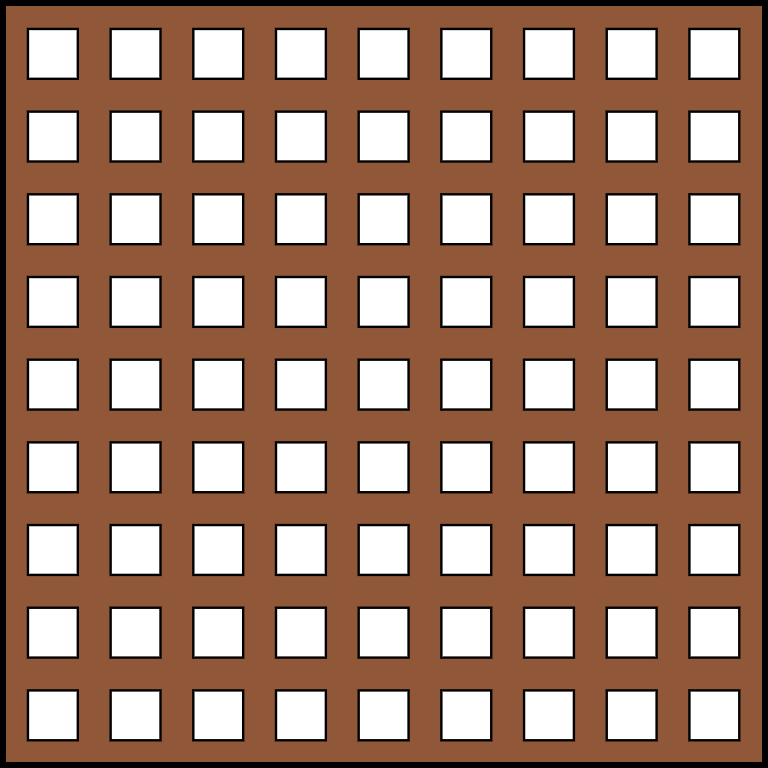
Give the GLSL for this pattern, as a three.js fragment shader.

```glsl
// A brown panel in a black frame, pierced by a 9 by 9 grid of white squares
// with thin black outlines. Each point is folded onto its nearest grid cell,
// then box distances are turned into smooth masks and layered.

varying vec2 vUv;

const vec3 BROWN = vec3(0.565, 0.343, 0.222);
const vec3 WHITE = vec3(1.0);
const vec3 BLACK = vec3(0.0);

const float REPEATS = 9.0;
const float PITCH = 0.10766;
const vec2 GRID_CENTER = vec2(0.4995, 0.4992);
const float OUTER_HALF = 0.0340;   // square with its outline
const float INNER_HALF = 0.0309;   // white opening
const float FRAME_WIDTH = 0.0078;

// Signed distance to an axis-aligned square.
float squareDistance(vec2 p, float halfSize) {
  vec2 d = abs(p) - halfSize;
  return length(max(d, 0.0)) + min(max(d.x, d.y), 0.0);
}

// Coverage of a shape, softened over one sample width.
float fillMask(float dist, float blur) {
  return clamp(0.5 - dist / blur, 0.0, 1.0);
}

// Offset from the nearest cell centre of a limited, centred grid.
vec2 foldGrid(vec2 p, float pitch, float repeats) {
  float limit = 0.5 * (repeats - 1.0);
  vec2 cell = clamp(floor(p / pitch + 0.5), -limit, limit);
  return p - pitch * cell;
}

void main() {
  float blur = max(fwidth(vUv.x), 1e-5);

  // Outlined squares
  vec2 local = foldGrid(vUv - GRID_CENTER, PITCH, REPEATS);
  vec3 color = mix(BROWN, BLACK, fillMask(squareDistance(local, OUTER_HALF), blur));
  color = mix(color, WHITE, fillMask(squareDistance(local, INNER_HALF), blur));

  // Outer frame
  float panel = squareDistance(vUv - 0.5, 0.5 - FRAME_WIDTH);
  color = mix(BLACK, color, fillMask(panel, blur));

  gl_FragColor = vec4(color, 1.0);
}
```
